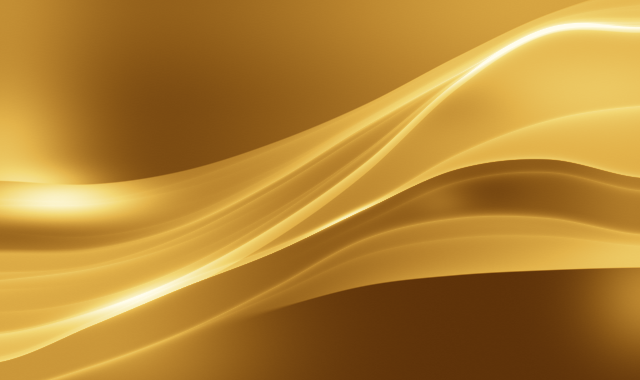
Write a Shadertoy shader that draws this background.

```glsl
// Translucent golden silk ribbons sweeping up across a dark amber backdrop.
#define EDGE_SOFTNESS 0.002
#define CREST_GLOW 0.24
#define STRAND_COUNT 6
#define STRAND_GLOW 0.11
#define GRAIN 0.008

const vec3 UMBER  = vec3(0.35, 0.18, 0.03);
const vec3 BRONZE = vec3(0.55, 0.35, 0.09);
const vec3 OCHRE  = vec3(0.73, 0.52, 0.18);
const vec3 GOLD   = vec3(0.89, 0.70, 0.29);
const vec3 STRAW  = vec3(0.95, 0.84, 0.45);
const vec3 CREAM  = vec3(0.97, 0.92, 0.68);
const vec3 SHINE  = vec3(1.00, 0.99, 0.92);

// Tone 0..1.2 runs from umber through gold to white shine.
vec3 goldRamp(float tone) {
    float s = clamp(tone, 0.0, 1.2) * 5.0;
    vec3 c = mix(UMBER, BRONZE, clamp(s, 0.0, 1.0));
    c = mix(c, OCHRE, clamp(s - 1.0, 0.0, 1.0));
    c = mix(c, GOLD,  clamp(s - 2.0, 0.0, 1.0));
    c = mix(c, STRAW, clamp(s - 3.0, 0.0, 1.0));
    c = mix(c, CREAM, clamp(s - 4.0, 0.0, 1.0));
    return mix(c, SHINE, clamp(s - 5.0, 0.0, 1.0));
}

// Catmull-Rom height through eight evenly spaced knots.
float curve(float x, float k[8]) {
    float s = clamp(x, 0.0, 1.0) * 7.0;
    int i = min(int(s), 6);
    float f = s - float(i);
    float a = k[max(i - 1, 0)], b = k[i], c = k[i + 1], d = k[min(i + 2, 7)];
    return b + 0.5 * f * (c - a + f * (2.0*a - 5.0*b + 4.0*c - d + f * (3.0*(b - c) + d - a)));
}

float blob(vec2 p, vec2 center, vec2 radius) {
    vec2 q = (p - center) / radius;
    return exp(-dot(q, q));
}

float cover(float d, float soft) {
    float w = max(soft, 1.0 / iResolution.y);
    return smoothstep(-w, w, d);
}

// Glow around a crease with a separate falloff on each side.
float crease(float d, float above, float below) {
    return exp(-abs(d) / (d > 0.0 ? above : below));
}

float hash(vec2 p) {
    return fract(sin(dot(p, vec2(127.1, 311.7))) * 43758.5);
}

void mainImage(out vec4 fragColor, in vec2 fragCoord) {
    vec2 p = fragCoord / iResolution.xy;
    float x = p.x, y = p.y;

    // Ribbon edges and creases
    float veilTop  = curve(x, float[8](0.524, 0.515, 0.550, 0.625, 0.726, 0.851, 0.963, 1.03));
    float veilFold = curve(x, float[8](0.338, 0.344, 0.404, 0.522, 0.669, 0.803, 0.925, 0.94));
    float crest    = curve(x, float[8](0.120, 0.178, 0.272, 0.404, 0.572, 0.785, 0.924, 0.928));
    float sheen    = curve(x, float[8](0.060, 0.153, 0.259, 0.349, 0.456, 0.592, 0.682, 0.72));
    float frontHem = curve(x, float[8](0.048, 0.143, 0.243, 0.336, 0.450, 0.555, 0.581, 0.533));
    float lowFold  = curve(x, float[8](-0.03, 0.035, 0.125, 0.243, 0.371, 0.425, 0.425, 0.382));
    float lowHem   = curve(x, float[8](-0.04, 0.030, 0.115, 0.186, 0.248, 0.276, 0.289, 0.296));
    float right = smoothstep(0.4, 0.85, x), left = 1.0 - smoothstep(0.15, 0.5, x);
    float middle = blob(p, vec2(0.5, 0.53), vec2(0.22, 0.3));

    // Backdrop above and below the ribbons
    float upper = 0.12 + 0.32 * smoothstep(0.2, 0.85, x) + 0.10 * smoothstep(0.7, 1.0, y)
        + 0.22 * exp(-x * x / 0.02) + 0.34 * blob(p, vec2(0.0, 0.58), vec2(0.12, 0.2))
        + 0.35 * blob(p, vec2(0.07, 0.51), vec2(0.1, 0.05));
    float lower = 0.02 + 0.46 * blob(p, vec2(0.16, 0.1), vec2(0.24, 0.25))
        + 0.4 * blob(p, vec2(1.02, 0.22), vec2(0.1, 0.16));

    // Base tone of each layer of silk
    float hem = 0.22 + 0.22 * right + 0.15 * left
        + 0.16 * exp(-max(y - lowHem, 0.0) / 0.04) * smoothstep(0.35, 0.7, x)
        + 0.2 * blob(p, vec2(1.0, 0.33), vec2(0.15, 0.05));
    float under = 0.22 + 0.26 * left + 0.14 * smoothstep(0.85, 1.0, x)
        - 0.1 * blob(p, vec2(0.77, 0.5), vec2(0.07, 0.06))
        + 0.1 * blob(p, vec2(0.69, 0.47), vec2(0.04, 0.04));
    float front = 0.48 + 0.10 * right + 0.16 * left - 0.1 * middle
        + 0.14 * blob(p, vec2(0.93, 0.76), vec2(0.2, 0.12))
        - 0.1 * blob(p, vec2(0.72, 0.72), vec2(0.1, 0.07));
    float inner = 0.56 - 0.2 * middle;
    float veil = mix(0.36, 0.62, smoothstep(0.25, 0.75, x))
        + 0.72 * blob(p, vec2(0.09, 0.475), vec2(0.13, 0.06))
        - 0.16 * blob(p, vec2(0.03, 0.39), vec2(0.15, 0.04));

    // Stack the layers from the bottom up
    float tone = mix(lower, hem, cover(y - lowHem, EDGE_SOFTNESS + 0.04 * left));
    tone = mix(tone, under, cover(y - lowFold, 0.03));
    tone += 0.2 * crease(y - lowFold, 0.006, 0.012);
    tone += 0.07 * crease(y - mix(lowFold, lowHem, 0.35), 0.005, 0.015);
    tone += 0.15 * right * crease(y - frontHem + 0.035, 0.006, 0.01);
    tone = mix(tone, front, cover(y - frontHem, EDGE_SOFTNESS));
    tone = mix(tone, inner, cover(y - crest, 0.004));
    tone = mix(tone, veil, cover(y - veilFold, 0.008));

    // Creases catching the light
    float crestLight = CREST_GLOW * mix(1.0, 0.6, left);
    tone += crestLight * crease(y - crest, 0.004, 0.018);
    float bandEdge = crest - 0.035 * (1.0 - 0.6 * right);
    float band = cover(y - bandEdge, 0.002) * cover(crest - y, 0.002);
    tone += 0.14 * band * step(frontHem, y) * smoothstep(0.2, 0.35, x);
    tone += 0.24 * crease(y - veilFold, 0.014, 0.006) * smoothstep(0.0, 0.4, x);
    tone += 0.17 * crease(y - sheen, 0.004, 0.02) * step(frontHem, y) * (1.0 - 0.6 * left);
    tone += 0.2 * crease(y - frontHem, 0.008, 0.001);
    for (int i = 1; i <= STRAND_COUNT; i++) {
        float f = float(i) / float(STRAND_COUNT + 1);
        float bend = f + 0.12 * sin(5.0 * x + 9.0 * f);
        float glow = STRAND_GLOW * (0.5 + 0.5 * sin(7.0 * x + 17.0 * f));
        tone += glow * crease(y - mix(veilFold, crest, bend), 0.003, 0.014);
        tone += 0.5 * glow * crease(y - mix(veilTop, veilFold, bend), 0.004, 0.018);
    }

    // Bright reflections along the front ribbon
    float slant = y - mix(frontHem, crest, 0.95);
    tone += 0.42 * blob(vec2(x, slant), vec2(0.21, 0.0), vec2(0.1, 0.028));
    tone += 0.35 * blob(vec2(x, y - frontHem), vec2(0.54, 0.004), vec2(0.06, 0.009));

    tone = mix(tone, upper, cover(y - veilTop, EDGE_SOFTNESS));
    tone += GRAIN * (hash(floor(p * 512.0)) - 0.5);
    fragColor = vec4(goldRamp(tone), 1.0);
}
```
